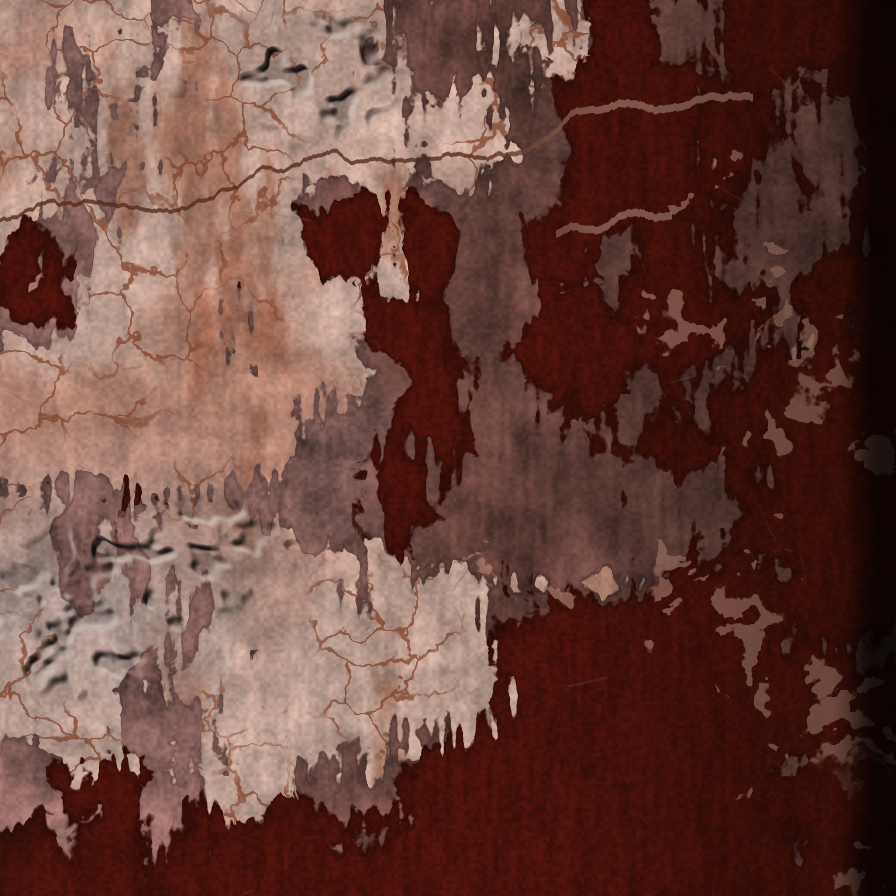
Reproduce this texture procedurally as a Shadertoy shader.

```glsl
#define RED_PAINT vec3(0.285, 0.068, 0.040)
#define DARK_PAINT vec3(0.140, 0.046, 0.030)
#define GREY_FILM vec3(0.380, 0.245, 0.220)
#define MAUVE_FILM vec3(0.510, 0.365, 0.345)
#define PINK_PLASTER vec3(0.680, 0.495, 0.425)
#define PALE_PLASTER vec3(0.730, 0.610, 0.560)
#define RUST vec3(0.500, 0.255, 0.160)
#define CHALK vec3(0.800, 0.750, 0.710)
#define EDGE_SOFTNESS 0.05
#define CRACK_WIDTH 0.0014
#define SCRATCHES 22

float hash(vec2 p) {
    vec3 q = fract(p.xyx * 0.1031);
    q += dot(q, q.yzx + 33.33);
    return fract((q.x + q.y) * q.z);
}

vec2 hash2(vec2 p) { return vec2(hash(p), hash(p + 71.7)); }

float noise(vec2 p) {
    vec2 i = floor(p), f = fract(p);
    f = f * f * (3.0 - 2.0 * f);
    return mix(mix(hash(i), hash(i + vec2(1, 0)), f.x),
               mix(hash(i + vec2(0, 1)), hash(i + 1.0), f.x), f.y);
}

float fbm(vec2 p) {
    float sum = 0.0, amp = 0.5;
    for (int i = 0; i < 6; i++) {
        sum += amp * noise(p);
        p = mat2(1.6, 1.2, -1.2, 1.6) * p + 17.3;
        amp *= 0.56;
    }
    return sum * 0.91;
}

float blob(vec2 p, vec2 center, vec2 radius) {
    vec2 d = (p - center) / radius;
    return exp(-dot(d, d));
}

// Gap between the two nearest cell points: zero along crack lines
float cellGap(vec2 p) {
    vec2 cell = floor(p);
    float near = 9.0, next = 9.0;
    for (int y = -1; y <= 1; y++)
    for (int x = -1; x <= 1; x++) {
        vec2 c = cell + vec2(x, y);
        float d = length(c + hash2(c) - p);
        next = min(next, max(near, d));
        near = min(near, d);
    }
    return next - near;
}

float pits(vec2 p) {
    vec2 q = p + 0.02 * vec2(noise(p * 30.0), noise(p * 30.0 + 9.0));
    return smoothstep(0.52, 0.68, 0.75 * noise(q * 38.0) + 0.25 * noise(q * 90.0));
}

float segment(vec2 p, vec2 a, vec2 b) {
    vec2 d = b - a;
    return length(p - a - d * clamp(dot(p - a, d) / dot(d, d), 0.0, 1.0));
}

float line(float dist, float width) {
    float px = 1.0 / iResolution.y;
    return 1.0 - smoothstep(width - 0.5 * px, width + px, dist);
}

void mainImage(out vec4 fragColor, in vec2 fragCoord) {
    vec2 p = fragCoord / iResolution.xy;
    vec2 warp = vec2(fbm(p * 9.0), fbm(p * 9.0 + 40.0)) - 0.5;
    float streak = noise(p * vec2(150.0, 22.0)) - 0.5;
    float grain = noise(p * 260.0) - 0.5;
    float broad = fbm(p * 4.0 + 3.0);

    // Bare red paint
    vec3 color = mix(DARK_PAINT, RED_PAINT, smoothstep(0.2, 0.55, broad + 0.5 * p.y + 0.5 * p.x - 0.1));
    color *= 1.0 + 0.25 * streak + 0.3 * grain;

    // Where the layers have peeled away
    float peel = 0.75 * blob(p, vec2(0.47, 0.52), vec2(0.085, 0.16))
               + 0.60 * blob(p, vec2(0.05, 0.69), vec2(0.07, 0.07))
               + 0.45 * blob(p, vec2(0.43, 0.75), vec2(0.12, 0.05))
               + 0.35 * blob(p, vec2(0.60, 0.66), vec2(0.05, 0.12))
               + 0.30 * blob(p, vec2(0.70, 0.84), vec2(0.05, 0.12));

    // Grey film
    float base = mix(0.13, 0.35, smoothstep(0.45, 0.57, p.x));
    float film = clamp(min(1.5 * (0.75 - p.x), 4.0 * (p.y - base)), -0.46, 0.38);
    film += 1.7 * (fbm(p * vec2(9.0, 7.0) + warp * 0.7) - 0.5) + 0.16 * streak - peel;
    vec3 filmColor = mix(MAUVE_FILM, GREY_FILM, smoothstep(0.3, 0.65, p.x + 0.9 * (broad - 0.5)));
    filmColor *= 1.0 + 0.9 * (fbm(p * 22.0) - 0.5) + 0.2 * streak + 0.2 * grain;
    color *= 1.0 - 0.25 * smoothstep(-0.12, 0.0, film);
    color = mix(color, filmColor, smoothstep(0.0, EDGE_SOFTNESS, film));

    // Pink plaster
    float plaster = clamp(min(1.8 * (0.47 - p.x), 3.5 * (p.y - 0.16)), -0.5, 0.30);
    plaster += 0.35 * blob(p, vec2(0.53, 0.78), vec2(0.07, 0.08))
             + 0.32 * blob(p, vec2(0.49, 0.25), vec2(0.08, 0.10))
             + 0.30 * blob(p, vec2(0.32, 0.13), vec2(0.07, 0.07))
             + 0.42 * blob(p, vec2(0.64, 0.35), vec2(0.12, 0.02))
             - 0.35 * blob(p, vec2(0.37, 0.42), vec2(0.10, 0.08))
             - 0.25 * blob(p, vec2(0.15, 0.45), vec2(0.18, 0.03));
    plaster += 1.6 * (fbm(p * vec2(11.0, 8.0) + 60.0 + warp) - 0.5) + 0.26 * streak - peel;
    float cover = smoothstep(0.0, EDGE_SOFTNESS, plaster);
    vec3 plasterColor = mix(PINK_PLASTER, PALE_PLASTER, smoothstep(0.36, 0.6, broad));
    plasterColor = mix(plasterColor, RUST, 0.5 * smoothstep(0.58, 0.75, fbm(p * vec2(14.0, 5.0) + 8.0)));
    float pale = blob(p, vec2(0.08, 0.34), vec2(0.23, 0.13));
    plasterColor = mix(plasterColor, vec3(0.63, 0.56, 0.54), 0.85 * pale);
    plasterColor *= 1.0 + 0.5 * (fbm(p * 30.0) - 0.5) + 0.12 * streak + 0.15 * grain;
    color *= 1.0 - 0.2 * smoothstep(-0.1, 0.0, plaster) * (1.0 - cover);
    color = mix(color, plasterColor, cover);

    // Fine crackle and the long cracks
    float crackle = cellGap(p * 15.0 + warp * 2.2) / 30.0;
    float broken = smoothstep(0.42, 0.56, fbm(p * 7.0 + 25.0));
    color = mix(color, RUST, 0.75 * cover * broken * line(crackle, CRACK_WIDTH));
    float wobble = 0.05 * (fbm(p.xx * vec2(16.0, 3.0)) - 0.5);
    float upper = 0.765 + 0.055 * smoothstep(0.2, 0.33, p.x) + 0.065 * smoothstep(0.57, 0.68, p.x) + wobble;
    float lower = 0.735 + 0.03 * smoothstep(0.62, 0.72, p.x) + wobble;
    float ridge = smoothstep(0.52, 0.7, p.x);
    float cracks = line(abs(p.y - upper), 0.002 + 0.002 * ridge) * step(p.x, 0.84);
    cracks = max(cracks, line(abs(p.y - lower), 0.004) * step(0.62, p.x) * step(p.x, 0.75));
    color = mix(color, mix(RUST * 0.65, PINK_PLASTER * 0.9, ridge), 0.8 * cracks);

    // Pitted relief lit from the upper left
    float pitted = blob(p, vec2(0.35, 0.92), vec2(0.10, 0.07)) + blob(p, vec2(0.08, 0.32), vec2(0.11, 0.10))
                 + blob(p, vec2(0.25, 0.39), vec2(0.09, 0.07));
    pitted = smoothstep(0.3, 0.65, pitted + 0.5 * (broad - 0.5));
    vec2 toLight = vec2(-0.0025, 0.003);
    float relief = pits(p + toLight) - pits(p - toLight);
    color *= 1.0 - pitted * (0.75 * max(-relief, 0.0) + 0.15 * pits(p));
    color = mix(color, CHALK, 0.75 * pitted * max(relief, 0.0));

    // Chalk chips and scratches
    float chips = noise(p * 48.0 + warp * 9.0) * smoothstep(0.45, 0.7, fbm(p * 6.0 + 90.0));
    color = mix(color, PINK_PLASTER, 0.7 * smoothstep(0.64, 0.72, chips) * smoothstep(0.35, 0.55, p.x));
    for (int i = 0; i < SCRATCHES; i++) {
        vec2 start = hash2(vec2(float(i) * 3.7, 5.0));
        vec2 span = (hash2(vec2(float(i), 31.0)) - 0.5) * vec2(0.13, 0.10);
        float scratch = line(segment(p + warp * 0.02, start, start + span), 0.0007);
        color = mix(color, MAUVE_FILM, 0.5 * scratch * noise(p * 60.0));
    }

    // Shade falling over the right side
    color *= 1.0 - 0.25 * smoothstep(0.55, 0.92, p.x);
    color *= 1.0 - 0.75 * smoothstep(0.925, 0.98, p.x + 0.04 * (broad - 0.5));
    fragColor = vec4(clamp(color, 0.0, 1.0), 1.0);
}
```
